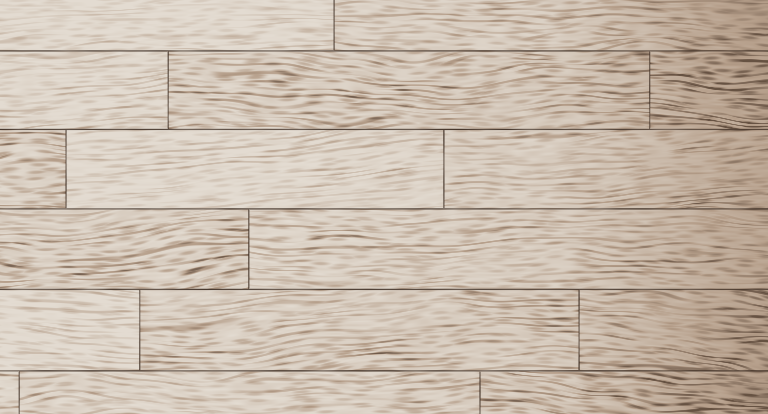
Reproduce this texture procedurally as a Shadertoy shader.

```glsl
// Pale oak floor: six staggered courses of planks with wavy grain, thin seams and a shaded right side.

const float TAU = 6.2831853;
const vec3 PALE  = vec3(0.89, 0.86, 0.82);
const vec3 TAN   = vec3(0.71, 0.62, 0.54);
const vec3 BROWN = vec3(0.40, 0.32, 0.26);
const vec3 SEAM  = vec3(0.24, 0.18, 0.14);

// End joints of each course, top to bottom, as fractions of the width (2 = none)
const vec2 JOINTS[6] = vec2[6](
    vec2(0.435, 2.0), vec2(0.219, 0.846), vec2(0.086, 0.578),
    vec2(0.324, 2.0), vec2(0.182, 0.754), vec2(0.025, 0.625));

// Stain strength of the planks in each course, left to right
const vec3 STAIN[6] = vec3[6](
    vec3(0.0, 0.35, 0.0), vec3(0.1, 0.65, 0.75), vec3(0.7, 0.05, 0.35),
    vec3(0.65, 0.35, 0.0), vec3(0.0, 0.55, 0.6), vec3(0.3, 0.45, 0.7));

// Slope of the grain in the same planks
const vec3 SLOPE[6] = vec3[6](
    vec3(0.02, -0.02, 0.0), vec3(0.05, 0.0, 0.03), vec3(0.0, 0.08, 0.04),
    vec3(0.06, 0.0, 0.0), vec3(-0.05, 0.05, -0.08), vec3(0.0, 0.0, -0.05));

float hash(vec2 p) {
    return fract(sin(dot(p, vec2(127.1, 311.7))) * 43758.5);
}

float valueNoise(vec2 p) {
    vec2 i = floor(p), f = fract(p);
    f = f * f * (3.0 - 2.0 * f);
    return mix(mix(hash(i), hash(i + vec2(1, 0)), f.x),
               mix(hash(i + vec2(0, 1)), hash(i + vec2(1, 1)), f.x), f.y);
}

// Distance to the nearest jittered cell point
float cellular(vec2 p) {
    vec2 base = floor(p);
    float nearest = 2.0;
    for (int y = -1; y <= 1; y++)
    for (int x = -1; x <= 1; x++) {
        vec2 cell = base + vec2(x, y);
        vec2 point = cell + vec2(hash(cell), hash(cell + 57.3));
        nearest = min(nearest, distance(p, point));
    }
    return nearest;
}

// Layered sines that bow and ripple the grain lines
float bend(vec2 p, float seed, float slope, float wave) {
    float phase = seed * TAU;
    return slope * p.x
         + wave * (0.012 * sin(p.x * 5.5 + phase)
                 + 0.005 * sin(p.x * 13.0 + p.y * 24.0 + phase * 3.0)
                 + 0.002 * sin(p.x * 31.0 - p.y * 40.0 + phase * 5.0));
}

// Darkness of the wood: growth rings, short pores and fine fibres
float grain(vec2 p, float seed, float slope, float stain) {
    float across = p.y - bend(p, seed, slope, 0.4 + stain);
    vec2 q = vec2(p.x, across) + seed * vec2(7.0, 3.0);
    float wobble = valueNoise(q * vec2(6.0, 30.0)) * 1.6;
    float ring = smoothstep(0.1, 1.0, sin(TAU * (q.y * 62.0 + wobble)));
    float breakup = smoothstep(0.25, 0.75, valueNoise(q * vec2(11.0, 70.0)));
    float patches = 0.55 + 0.9 * valueNoise(q * vec2(2.5, 14.0));
    float pore = 1.0 - smoothstep(0.08, 0.42, cellular(q * vec2(13.0, 78.0)));
    float fibre = valueNoise(q * vec2(28.0, 190.0)) - 0.4;
    return patches * (0.46 * ring * breakup + 0.32 * pore) + 0.18 * fibre;
}

float line(float dist, float halfWidth, float pixel) {
    return 1.0 - smoothstep(halfWidth - pixel * 0.7, halfWidth + pixel * 0.7, abs(dist));
}

vec3 woodColor(float dark) {
    dark = clamp(dark, 0.0, 1.0);
    return dark < 0.5 ? mix(PALE, TAN, dark * 2.0) : mix(TAN, BROWN, dark * 2.0 - 1.0);
}

// Shading that deepens toward the right edge and its corners
float sideShade(vec2 uv) {
    float corner = 4.0 * (uv.y - 0.5) * (uv.y - 0.5);
    return 0.07 * smoothstep(0.25, 0.8, uv.x)
         + (0.34 + 0.12 * corner) * smoothstep(0.68, 1.06, uv.x);
}

void mainImage(out vec4 fragColor, in vec2 fragCoord) {
    vec2 uv = fragCoord / iResolution.xy;
    vec2 p = fragCoord / iResolution.y;
    float pixel = 1.0 / iResolution.y;
    float aspect = iResolution.x / iResolution.y;

    // Courses grow slightly taller downward: depth = start + size * k + growth * k * k
    float start = 0.123, size = 0.1884, growth = 0.0012;
    float depth = 1.0 - uv.y;
    float k = (sqrt(size * size + 4.0 * growth * (depth - start)) - size) / (2.0 * growth);
    int course = clamp(int(floor(k)) + 1, 0, 5);

    // Plank within the course
    vec2 joints = JOINTS[course];
    int plank = int(step(joints.x, uv.x) + step(joints.y, uv.x));
    float seed = hash(vec2(float(course) + 1.0, float(plank) + 3.0));
    float stain = STAIN[course][plank];

    float dark = 0.1 * stain + mix(0.45, 1.0, stain) * grain(p, seed, SLOPE[course][plank], stain);
    vec3 color = woodColor(dark + sideShade(uv));

    // Seams, worn unevenly along their length
    float courseSeam = line((k - round(k)) * 0.193, 0.0015, pixel);
    vec2 toJoint = abs(uv.x - joints) * aspect;
    float endSeam = line(min(toJoint.x, toJoint.y), 0.0014, pixel);
    float wear = 0.6 + 0.4 * valueNoise(p * 18.0);
    color = mix(color, SEAM, max(courseSeam, endSeam) * wear);

    fragColor = vec4(color, 1.0);
}
```
